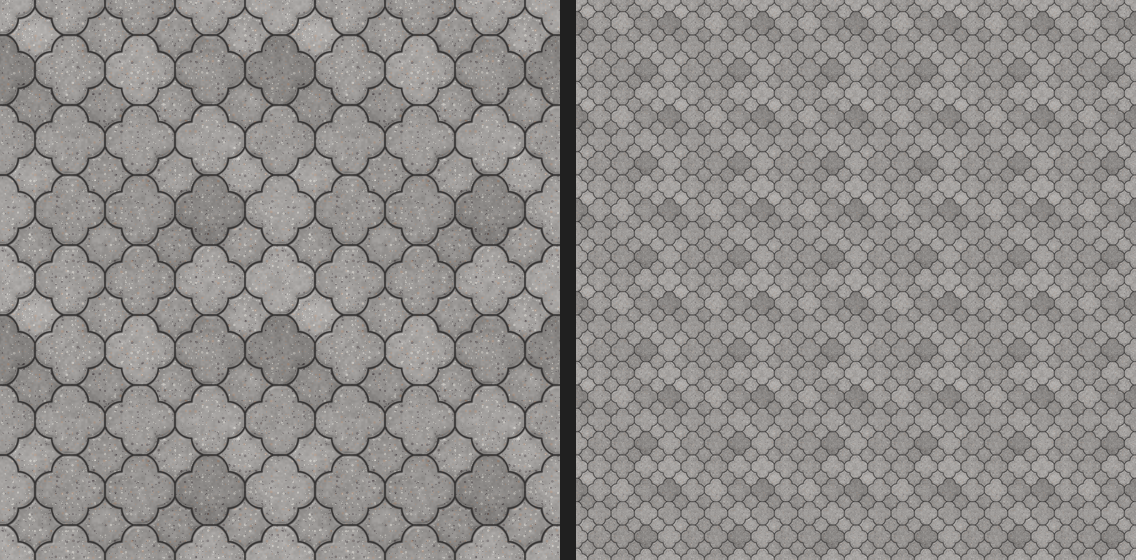
Left: one tile. Right: repeated 3 by 3.
A three.js fragment shader for this texture:

```glsl
// Grey concrete paving: quatrefoil slabs on a square grid with four-sided
// concave slabs between them. Arc distances draw the dark joints and worn rims;
// wrapping noise and scattered chips give the stone grain. Units: one slab pitch.
#define REPEATS 8.0
#define PERIOD 4.0
#define LOBE_OFFSET 0.255
#define LOBE_RADIUS 0.262
#define JOINT_WIDTH 0.026
#define TONE_SPREAD 0.075
#define GRAIN 0.11
#define MOTTLE 0.06
#define RIM_LIGHT 0.11
#define STONE vec3(0.612, 0.602, 0.594)
#define JOINT vec3(0.200, 0.193, 0.193)

varying vec2 vUv;

float hash(vec2 p, float seed) {
  vec3 q = fract(vec3(p.xyx + seed * 7.31) * vec3(0.1031, 0.1030, 0.0973));
  q += dot(q, q.yzx + 33.33);
  return fract((q.x + q.y) * q.z);
}

// Value noise that wraps after PERIOD slabs.
float noise(vec2 p, float freq, float seed) {
  p *= freq;
  vec2 i = floor(p), f = fract(p);
  float wrap = PERIOD * freq;
  f = f * f * (3.0 - 2.0 * f);
  float a = hash(mod(i, wrap), seed);
  float b = hash(mod(i + vec2(1.0, 0.0), wrap), seed);
  float c = hash(mod(i + vec2(0.0, 1.0), wrap), seed);
  float d = hash(mod(i + 1.0, wrap), seed);
  return mix(mix(a, b, f.x), mix(c, d, f.x), f.y);
}

// Fold a point into one eighth of its quatrefoil, centred on the grid corner.
vec2 fold(vec2 p) {
  vec2 q = abs(fract(p + 0.5) - 0.5);
  return q.x > q.y ? q : q.yx;
}

// Distance to the nearest joint: lobe arc, notch, or flat contact between lobes.
float jointDistance(vec2 p) {
  vec2 q = fold(p), lobe = q - vec2(LOBE_OFFSET, 0.0);
  float c = LOBE_OFFSET, r = LOBE_RADIUS;
  float notch = 0.5 * (c + sqrt(2.0 * r * r - c * c));
  float flatHalf = sqrt(r * r - (0.5 - c) * (0.5 - c));
  bool beforeArc = lobe.x * notch < lobe.y * (notch - c);
  float arc = beforeArc ? length(q - notch) : abs(length(lobe) - r);
  float contact = length(vec2(0.5 - q.x, max(q.y - flatHalf, 0.0)));
  return min(arc, contact);
}

// One where the wrapped slab index equals the given one.
float isSlab(vec2 id, vec2 target) {
  return 1.0 - step(0.5, length(id - target));
}

// Scattered aggregate: pale, tan or dark round chips, as a colour offset.
vec3 chips(vec2 p, float freq, float seed) {
  vec2 g = p * freq, id = mod(floor(g), PERIOD * freq);
  float kind = hash(id, seed);
  float radius = mix(0.14, 0.30, hash(id, seed + 1.0));
  vec2 centre = 0.32 + 0.36 * vec2(hash(id, seed + 2.0), hash(id, seed + 3.0));
  float mask = 1.0 - smoothstep(radius * 0.5, radius * 1.2, length(fract(g) - centre));
  vec3 tint = kind < 0.16 ? vec3(-0.13, -0.14, -0.13)
            : kind < 0.28 ? vec3(0.05, -0.01, -0.05)
            : kind > 0.82 ? vec3(0.13, 0.13, 0.12) : vec3(0.0);
  return tint * mask;
}

void main() {
  vec2 p = vUv * REPEATS;
  float joint = jointDistance(p);
  bool quatrefoil = length(fold(p) - vec2(LOBE_OFFSET, 0.0)) < LOBE_RADIUS;

  // Tone of each slab, with a few distinctly dark or pale ones.
  vec2 id = mod(floor(quatrefoil ? p + 0.5 : p), PERIOD);
  float tone = (hash(id, quatrefoil ? 11.0 : 17.0) - 0.5) * TONE_SPREAD;
  if (quatrefoil) {
    float dark = max(isSlab(id, vec2(0.0, 3.0)), isSlab(id, vec2(3.0, 1.0)));
    tone = mix(tone, -0.075, dark);
  } else {
    tone = mix(tone, 0.055, isSlab(id, vec2(0.0, 3.0)));
  }

  // Concrete surface: soft stains, fine grain and chips.
  float stain = 0.6 * noise(p, 3.0, 1.0) + 0.4 * noise(p, 8.0, 2.0) - 0.5;
  float grain = 0.5 * noise(p, 18.0, 3.0) + 0.5 * noise(p, 34.0, 4.0) - 0.5;
  vec3 color = STONE + tone + MOTTLE * stain + GRAIN * grain;
  color += chips(p, 13.0, 21.0) + 0.8 * chips(p + 0.37, 21.0, 31.0);
  color *= mix(0.93, 1.015, smoothstep(0.0, 0.17, joint));

  // Worn rims, brighter on the edges that face up.
  float slope = (joint - jointDistance(p + vec2(-0.004, 0.014))) / 0.0146;
  float rim = smoothstep(0.018, 0.032, joint) * (1.0 - smoothstep(0.034, 0.065, joint));
  color += RIM_LIGHT * rim * slope * smoothstep(0.2, 0.8, noise(p, 7.0, 5.0));

  // Dark joint with a soft shoulder.
  float wear = JOINT_WIDTH * mix(0.85, 1.15, noise(p, 10.0, 6.0));
  color = mix(JOINT, color, smoothstep(0.0, wear, joint));
  gl_FragColor = vec4(color, 1.0);
}
```
